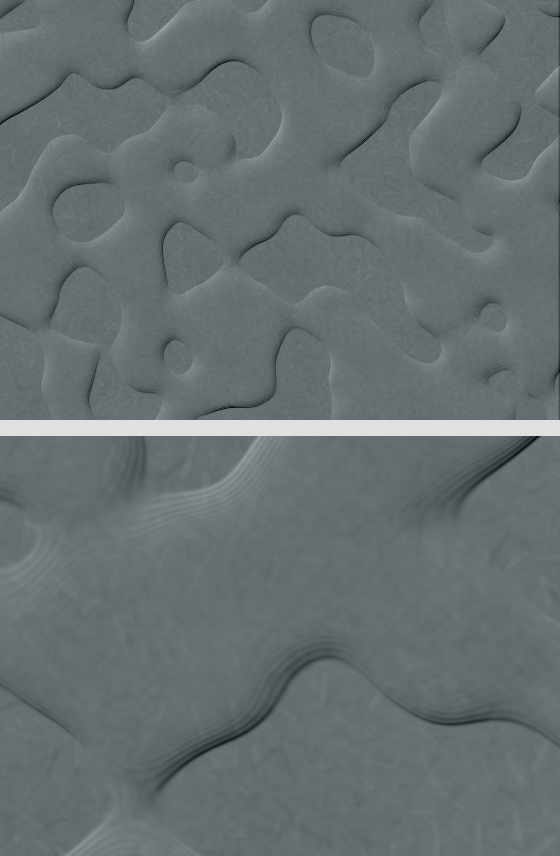
Top: the whole. Bottom: its middle third, enlarged.
This texture is drawn by a WebGL 1 fragment shader. Its source:

```glsl
precision highp float;
// Blue-grey embossed plate with sunken, flaky hollows lit from the upper left.
uniform vec2 u_resolution;

const vec3 BASE_COLOR = vec3(0.396, 0.431, 0.441);
const vec2 LIGHT_DIR = vec2(-0.6, 0.8);
const float HOLLOW_FREQ = 5.8;     // hollow lattice cells per canvas height
const float HOLLOW_LEVEL = 0.10;   // higher leaves less sunken area
const float SHADOW_DEPTH = 0.22;
const float SHADOW_WIDTH = 0.065;
const float GLOW_STRENGTH = 0.115;
const float GLOW_WIDTH = 0.13;
const float RING_FREQ = 200.0;     // fine terraces along the walls
const float RING_STRENGTH = 0.22;
const float FLAKE_FREQ = 44.0;
const float FLAKE_STRENGTH = 0.023;
const float GRAIN_FREQ = 170.0;
const float GRAIN_STRENGTH = 0.024;
const float MOTTLE_STRENGTH = 0.02;
const float TAU = 6.2832;

float hash(vec2 p) {
  return fract(sin(dot(p, vec2(127.1, 311.7))) * 43758.5453);
}

vec2 direction(float turn) {
  return vec2(cos(TAU * turn), sin(TAU * turn));
}

float valueNoise(vec2 p) {
  vec2 i = floor(p), f = fract(p);
  f = f * f * (3.0 - 2.0 * f);
  return mix(mix(hash(i), hash(i + vec2(1.0, 0.0)), f.x),
             mix(hash(i + vec2(0.0, 1.0)), hash(i + 1.0), f.x), f.y);
}

float cornerSlope(vec2 cell, vec2 corner, vec2 f) {
  return dot(direction(hash(cell + corner)), f - corner);
}

float gradientNoise(vec2 p) {
  vec2 i = floor(p), f = fract(p);
  vec2 u = f * f * f * (f * (f * 6.0 - 15.0) + 10.0);
  vec2 e = vec2(1.0, 0.0);
  return mix(mix(cornerSlope(i, e.yy, f), cornerSlope(i, e.xy, f), u.x),
             mix(cornerSlope(i, e.yx, f), cornerSlope(i, e.xx, f), u.x), u.y);
}

// Relief field: negative on hollow floors, positive on the plateau.
float relief(vec2 p) {
  return gradientNoise(p + 7.3) + 0.15 * gradientNoise(p * 1.9 + 31.7)
       + HOLLOW_LEVEL;
}

// Short, randomly turned strokes, lighter or darker than the base.
float flakes(vec2 p) {
  vec2 cell = floor(p);
  float sum = 0.0;
  for (int y = -1; y <= 1; y++) {
    for (int x = -1; x <= 1; x++) {
      vec2 id = cell + vec2(float(x), float(y));
      vec2 center = id + vec2(hash(id + 3.1), hash(id + 8.7));
      vec2 axis = direction(hash(id + 15.3));
      vec2 q = p - center;
      float along = dot(q, axis);
      float halfLength = 0.25 + 0.4 * hash(id + 21.9);
      float dist = length(q - axis * clamp(along, -halfLength, halfLength));
      float tone = hash(id + 40.2) * 2.0 - 0.9;
      sum += tone * (1.0 - smoothstep(0.06, 0.17, dist));
    }
  }
  return sum;
}

// Shading of the hollow walls: narrow shadow, broad soft glow.
float wallShade(vec2 p, float height) {
  vec2 e = vec2(0.01, 0.0);
  vec2 slope = vec2(relief(p + e.xy) - relief(p - e.xy),
                    relief(p + e.yx) - relief(p - e.yx)) / (2.0 * e.x);
  float facing = -dot(slope, LIGHT_DIR);
  float rise = max(height, 0.0);
  float shadow = SHADOW_DEPTH * min(facing, 0.0) * exp(-rise / SHADOW_WIDTH);
  float glow = GLOW_STRENGTH * max(facing, 0.0) * exp(-rise / GLOW_WIDTH);
  float rings = 1.0 + RING_STRENGTH * sin(height * RING_FREQ);
  return (shadow + glow) * rings * smoothstep(-0.02, 0.01, height);
}

void main() {
  vec2 uv = gl_FragCoord.xy / u_resolution.y;
  vec2 p = uv * HOLLOW_FREQ;
  float height = relief(p);
  float tone = wallShade(p, height);

  // Surface texture, stronger on the floors
  float roughness = mix(1.0, 0.6, smoothstep(-0.03, 0.08, height));
  float strokes = flakes(uv * FLAKE_FREQ)
                + 0.7 * flakes(uv * FLAKE_FREQ * 1.6 + 53.0);
  tone += FLAKE_STRENGTH * roughness * strokes;
  tone += GRAIN_STRENGTH * (valueNoise(uv * GRAIN_FREQ) - 0.5);
  tone += MOTTLE_STRENGTH * (valueNoise(uv * 14.0 + 90.0) - 0.5);

  // Thin dark rim on the right border
  float rightGap = u_resolution.x / u_resolution.y - uv.x;
  tone -= 0.16 * (1.0 - smoothstep(0.001, 0.005, rightGap));

  gl_FragColor = vec4(BASE_COLOR + tone, 1.0);
}
```
